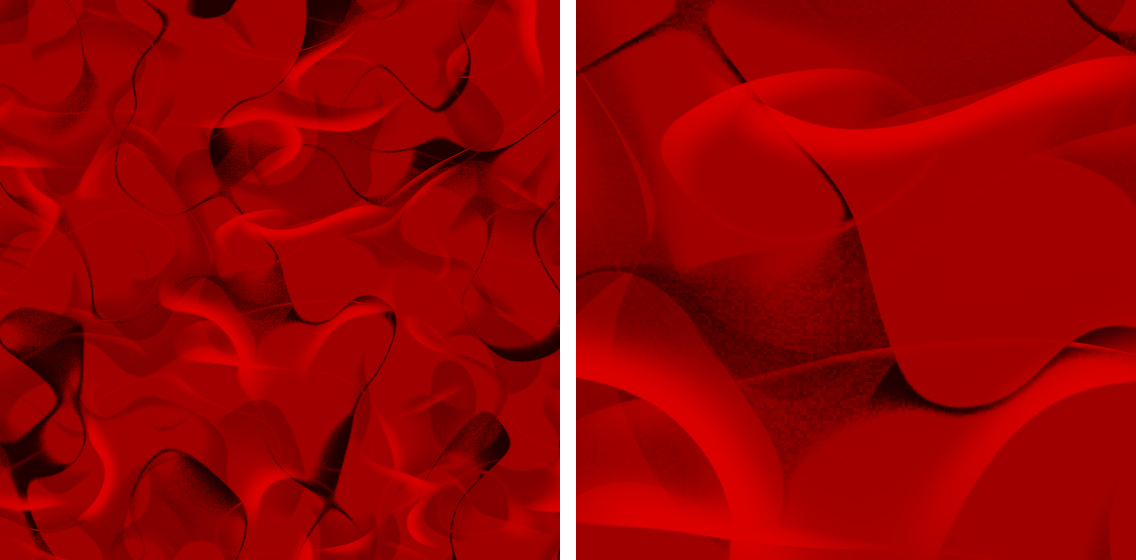
Left, the full canvas; right, a detail of the centre.
Write a WebGL 1 fragment shader that draws this background.

```glsl
precision highp float;
// Red abstract of folded, translucent sheets with black hollows and bright creases.
// Each fold is a noise contour: crisp on one side, fading on the other, and its
// width follows a second noise, so hairlines swell into broad shapes.

uniform vec2 u_resolution;

#define SCALE 5.2          // noise cells across the canvas
#define BASE_RED 0.63
#define BLACK_RED 0.13
#define CREASE_RED 0.86
#define HOLLOW_WIDTH 0.46  // widest black fold, in noise units
#define SHEET_WIDTH 0.30
#define SHEET_DEPTH 0.18
#define CREASE_WIDTH 0.11
#define GRAIN_CELLS 512.0
#define GRAIN_AMOUNT 0.30

float hash(vec2 p) {
  return fract(sin(dot(p, vec2(127.1, 311.7))) * 43758.545);
}

vec2 gradient(vec2 cell) {
  float angle = 6.28318 * hash(cell);
  return vec2(cos(angle), sin(angle));
}

// Gradient noise, roughly -0.7 to 0.7
float noise(vec2 p) {
  vec2 i = floor(p);
  vec2 f = p - i;
  vec2 s = f * f * f * (f * (f * 6.0 - 15.0) + 10.0);
  vec2 e = vec2(1.0, 0.0);
  float low = mix(dot(gradient(i), f),
                  dot(gradient(i + e.xy), f - e.xy), s.x);
  float high = mix(dot(gradient(i + e.yx), f - e.yx),
                   dot(gradient(i + e.xx), f - e.xx), s.x);
  return mix(low, high, s.y);
}

// Crisp edge where d crosses zero, soft falloff on the positive side
float fold(float d, float width, float blur) {
  float t = max(d, 0.0) / width;
  return smoothstep(-blur, blur, d) * exp(-t * t * t);
}

void main() {
  vec2 uv = gl_FragCoord.xy / u_resolution.y;
  vec2 p = uv * SCALE;
  p += 0.22 * vec2(noise(p * 0.9 + 71.3), noise(p * 0.9 + 38.6));
  float blur = 1.3 * SCALE / u_resolution.y;
  float grain = hash(floor(uv * GRAIN_CELLS)) - 0.5;

  // Translucent sheets and bright creases, three layers of each
  float red = BASE_RED + 0.012 * noise(p * 0.7 + 9.4);
  float crease = 0.0;
  float hairline = 0.0;
  for (int i = 0; i < 3; i++) {
    vec2 shift = vec2(17.3, 29.7) * (float(i) + 1.0);
    float spread = smoothstep(-0.1, 0.4, noise(p * 0.8 + shift.yx));
    float sheet = fold(noise(p + shift) - 0.04, 0.02 + SHEET_WIDTH * spread, blur);
    sheet *= smoothstep(0.0, 0.25, spread);
    red *= 1.0 - SHEET_DEPTH * sheet * (1.0 + GRAIN_AMOUNT * grain);

    vec2 q = p * vec2(0.75, 1.1) + shift * 1.7;
    float power = smoothstep(0.0, 0.4, noise(p * 0.85 - shift));
    float ridge = noise(q);
    crease = max(crease, power * fold(ridge, 0.015 + CREASE_WIDTH * power, blur));
    hairline = max(hairline, fold(ridge, 0.022, blur) * (i == 0 ? 1.0 : 0.3));
  }

  // Black hollows, thinning out into dark outlines
  float swell = noise(p * 0.75 + 123.4);
  float width = 0.016 + HOLLOW_WIDTH * smoothstep(-0.02, 0.34, swell);
  float hollow = fold(noise(p + 201.7) - 0.03, width, blur);
  hollow *= smoothstep(-0.38, -0.08, swell);

  // A grainy veil lightens part of each hollow
  float veilField = noise(p * 1.1 + 57.9);
  float veil = smoothstep(-blur, blur, veilField - 0.06);
  float thinning = 0.42 + 0.5 * smoothstep(0.06, 0.5, veilField);
  hollow *= 1.0 - veil * thinning;
  float speckle = 4.0 * hollow * (1.0 - hollow) * GRAIN_AMOUNT * grain;
  red = mix(red, BLACK_RED, clamp(hollow + speckle, 0.0, 1.0));

  // Creases stay brightest where they cross the hollows
  float glow = max(crease, hairline * (0.14 + 0.76 * hollow));
  red = mix(red, CREASE_RED, clamp(glow, 0.0, 1.0));

  gl_FragColor = vec4(red, 0.0, 0.0, 1.0);
}
```
